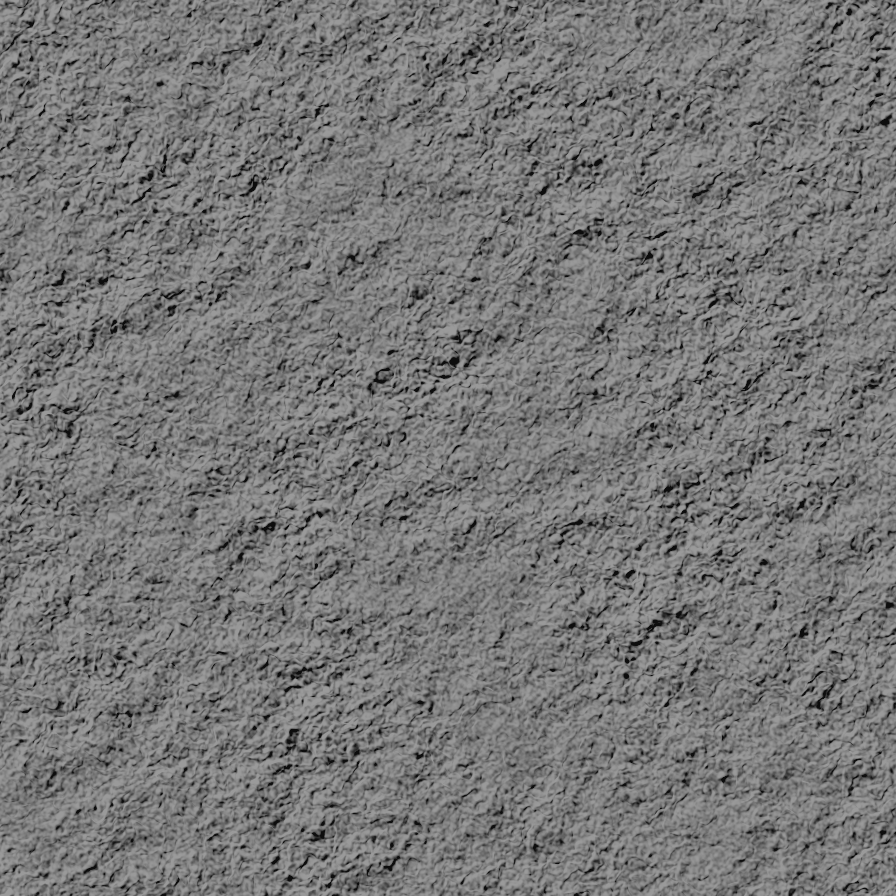
A three.js fragment shader for this texture:

```glsl
// Rough grey plaster: crumbly grains lit from the upper left.
// A height field of gradient noise with broken ledges is shaded by its slope
// towards the light, and a short march to the light adds crevice shadows.

varying vec2 vUv;

// Random unit gradient for a lattice point
vec2 latticeGradient(vec2 cell) {
  vec3 h = fract(vec3(cell.xyx) * vec3(0.1031, 0.1030, 0.0973));
  h += dot(h, h.yzx + 33.33);
  float angle = 6.2832 * fract((h.x + h.y) * h.z);
  return vec2(cos(angle), sin(angle));
}

float gradientNoise(vec2 p) {
  vec2 cell = floor(p);
  vec2 f = p - cell;
  vec2 u = f * f * f * (f * (f * 6.0 - 15.0) + 10.0);
  float a = dot(latticeGradient(cell), f);
  float b = dot(latticeGradient(cell + vec2(1.0, 0.0)), f - vec2(1.0, 0.0));
  float c = dot(latticeGradient(cell + vec2(0.0, 1.0)), f - vec2(0.0, 1.0));
  float d = dot(latticeGradient(cell + 1.0), f - 1.0);
  return mix(mix(a, b, u.x), mix(c, d, u.x), u.y);
}

// Turns each octave so that the lattices never line up
vec2 turn(vec2 p, float angle) {
  float c = cos(angle);
  float s = sin(angle);
  return vec2(c * p.x - s * p.y, s * p.x + c * p.y);
}

// Soft swells, creased lumps, steep broken ledges, then grains and grit
float plasterHeight(vec2 p) {
  float swells = gradientNoise(turn(p, 0.4) * 21.0) * 0.42 / 21.0;
  float lumps = abs(gradientNoise(turn(p, 1.1) * 47.0 + 9.0)) * 0.4 / 47.0;
  float ledge = gradientNoise(turn(p, 1.6) * 62.0 + 23.0);
  float ledges = smoothstep(-0.1, 0.1, ledge) * 0.19 / 62.0;
  float grain = gradientNoise(turn(p, 2.0) * 98.0 + 31.0);
  float grains = (0.45 * abs(grain) + 0.45 * grain) / 98.0;
  float grit = gradientNoise(turn(p, 2.7) * 185.0 + 57.0) * 0.7 / 185.0;
  return swells + lumps + ledges + grains + grit;
}

void main() {
  // Warp the domain at two scales so that the edges turn ragged
  vec2 p = vUv + 0.006 * vec2(gradientNoise(vUv * 31.0 + 5.0),
                              gradientNoise(vUv * 31.0 + 71.0));
  p += 0.0028 * vec2(gradientNoise(turn(vUv, 0.9) * 120.0 + 3.0),
                     gradientNoise(turn(vUv, 0.9) * 120.0 + 87.0));
  vec2 toLight = normalize(vec2(-0.6, 0.8));
  float stride = 0.002;

  // Slope towards the light, and depth below the shadow line
  float here = plasterHeight(p);
  float slope = 0.0;
  float shadow = 0.0;
  for (int i = 1; i <= 5; i++) {
    float reach = stride * float(i);
    float rise = plasterHeight(p + toLight * reach) - here;
    if (i == 1) slope = -rise / stride;
    shadow = max(shadow, (rise - 1.0 * reach) / 0.0028);
  }

  // Worn and rough patches, plus a fine mineral speckle
  float roughness = 1.0 + 0.6 * gradientNoise(vUv * 4.5 + 13.0)
                        + 0.5 * gradientNoise(vUv * 13.0 + 40.0);
  float speckle = gradientNoise(turn(vUv, 0.7) * 230.0);
  float light = roughness * (1.12 * slope - 0.55 * min(shadow, 2.5))
              + 1.5 * speckle + 0.1;

  // Lit faces level off near pale grey, shaded ones drop to near black
  light = clamp(light, -3.0, 2.2);
  float grey = 0.48 + 0.11 * light - 0.024 * light * light;
  gl_FragColor = vec4(vec3(clamp(grey, 0.05, 0.62)), 1.0);
}
```
